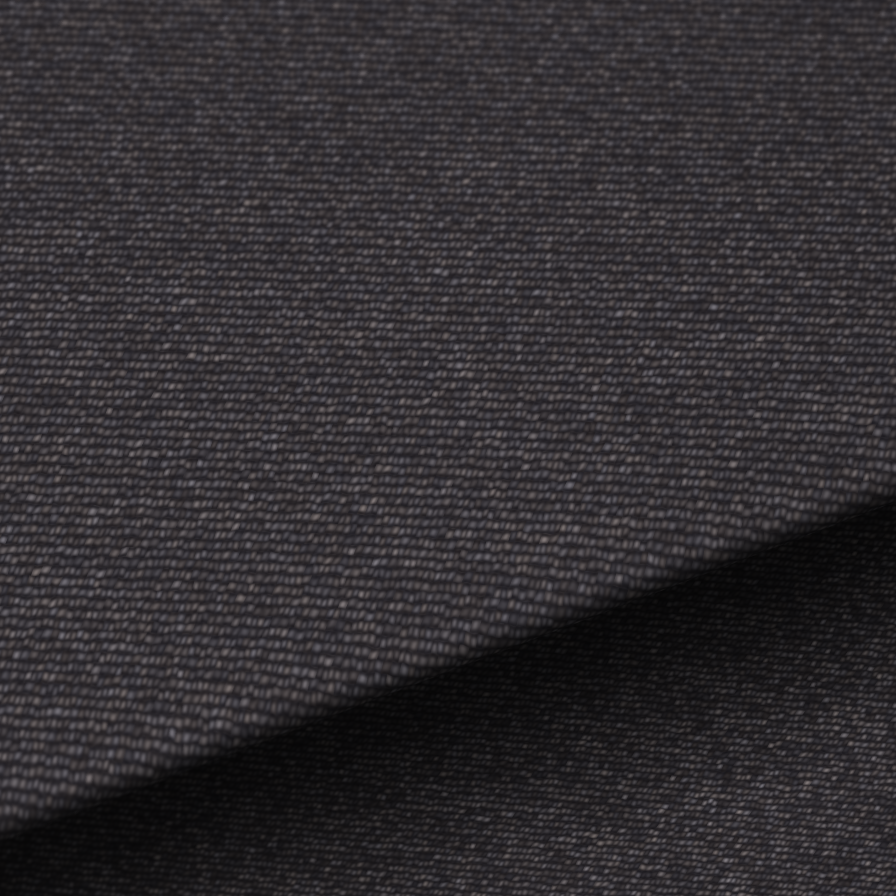
Reproduce this texture procedurally as a Shadertoy shader.

```glsl
const vec3 GAP_COLOR = vec3(0.122, 0.113, 0.126);
const vec3 YARN_COLOR = vec3(0.328, 0.313, 0.323);
const vec3 WARM_TINT = vec3(1.035, 1.0, 0.97);
const vec3 COOL_TINT = vec3(0.975, 0.99, 1.035);
const float FOLD_HEIGHT = 0.06;    // fold position at the left side
const float FOLD_SLOPE = 0.38;
const float FOLD_SPREAD = 0.45;    // widening of the ribs that face the viewer
const float FOLD_WIDTH = 0.06;
const float TURN_RADIUS = 0.025;   // tight roll at the very edge
const float UPPER_ROWS = 75.0;
const float ROW_PERSPECTIVE = 16.0;
const float UPPER_STITCHES = 130.0;
const float LOWER_ROWS = 128.0;
const float LOWER_STITCHES = 150.0;
const float STITCH_SLANT = 0.55;
const float FOCUS_BLUR = 0.0006;
const float FAR_BLUR = 0.0026;
const float NEAR_BLUR = 0.0014;
const int LENS_SAMPLES = 16;
const float GOLDEN_ANGLE = 2.39996;
const float TAU = 6.28319;

float hash(vec2 p) {
    return fract(sin(dot(p, vec2(127.1, 311.7))) * 43758.55);
}

// Soft uneven waves, about -1 to 1
float waves(vec2 p) {
    return (sin(p.x * 1.7 + 2.0 * sin(p.y * 1.3))
          + sin(p.y * 2.3 + 1.7 * sin(p.x * 0.9))
          + sin(p.x * 3.1 - p.y * 2.7)) / 3.0;
}

// Rows of slanted stitches; one unit is one stitch by one row
vec3 weave(vec2 q, float roughness) {
    q.y += 0.06 * waves(q * vec2(0.35, 0.5)) + 0.09 * waves(q * vec2(1.1, 0.7) + 5.0);
    float row = floor(q.y);
    float across = fract(q.y) - 0.5;
    float along = q.x + 0.5 * mod(row, 2.0) - STITCH_SLANT * across
                + 0.6 * hash(vec2(row, 3.0))
                + 0.3 * sin(q.x * 0.8 + row * 2.1);
    vec2 stitch = vec2(floor(along), row);
    float grain = hash(stitch);
    float streak = hash(vec2(floor(along / 3.0), row + 71.0));

    // Each stitch sits a little high or low in its row
    float lift = 0.28 * (hash(stitch + 43.0) - 0.5);
    float valley = 0.5 - 0.5 * cos(TAU * (across - lift));
    float ridge = 1.0 - pow(valley, 1.4);
    float loopShape = 0.70 - 0.30 * cos(TAU * along);
    float bump = 0.08 + 0.90 * ridge * loopShape;
    bump *= 1.0 + roughness * (grain - 0.5) + 0.20 * (streak - 0.5);
    bump += 0.11 * waves(q * vec2(2.3, 2.9) + 6.0 * grain);
    bump += 0.24 * smoothstep(0.93, 1.0, grain) * ridge;

    vec3 tint = mix(COOL_TINT, WARM_TINT, hash(stitch + 19.0));
    return mix(GAP_COLOR, YARN_COLOR, bump) * tint;
}

// Upper cloth: ribs spread as they face the viewer, then roll under
vec3 upperCloth(vec2 p, float dist, vec2 normal) {
    float bend = clamp(1.0 - dist / TURN_RADIUS, 0.0, 0.98);
    float spread = FOLD_SPREAD * FOLD_WIDTH * exp(-dist / FOLD_WIDTH);
    vec2 flatPos = p + normal * (spread - TURN_RADIUS * (asin(bend) - bend));
    float rows = flatPos.y + 0.03 * flatPos.x;
    rows = rows * (UPPER_ROWS + ROW_PERSPECTIVE * rows);
    vec3 color = weave(vec2(flatPos.x * UPPER_STITCHES, rows), 0.70);

    float light = 1.08 - 0.05 * smoothstep(0.55, 1.0, p.y);
    light -= 0.06 * smoothstep(0.5, 1.0, p.x);
    light += 0.015 * waves(p * 9.0);
    light *= mix(0.20, 1.0, smoothstep(-0.005, 0.035, dist));
    return color * light;
}

// Lower cloth emerging from the fold's shadow
vec3 lowerCloth(vec2 p, float depth) {
    vec2 q = vec2(p.x - 0.08 * p.y, p.y + 0.08 * p.x);
    vec3 color = weave(q * vec2(LOWER_STITCHES, LOWER_ROWS), 1.25);
    float light = mix(0.19, 0.97, smoothstep(0.0, 0.28, depth));
    light *= 1.0 + 0.05 * waves(p * 13.0);
    return color * light;
}

vec3 cloth(vec2 p) {
    vec2 normal = normalize(vec2(-FOLD_SLOPE, 1.0));
    float dist = dot(p - vec2(0.0, FOLD_HEIGHT), normal);
    return dist > 0.0 ? upperCloth(p, dist, normal) : lowerCloth(p, -dist);
}

void mainImage(out vec4 fragColor, in vec2 fragCoord) {
    vec2 uv = fragCoord / iResolution.y;

    // Shallow focus, sharpest through the middle
    float blur = FOCUS_BLUR + FAR_BLUR * smoothstep(0.55, 1.05, uv.y)
               + NEAR_BLUR * smoothstep(0.40, 0.05, uv.y) * smoothstep(0.7, 0.0, uv.x);
    blur = max(blur, 0.3 / iResolution.y);

    // Spiral of samples over the lens disc
    vec3 color = vec3(0.0);
    for (int i = 0; i < LENS_SAMPLES; i++) {
        float angle = float(i) * GOLDEN_ANGLE;
        float radius = blur * sqrt((float(i) + 0.5) / float(LENS_SAMPLES));
        color += cloth(uv + radius * vec2(cos(angle), sin(angle)));
    }
    fragColor = vec4(color / float(LENS_SAMPLES), 1.0);
}
```
